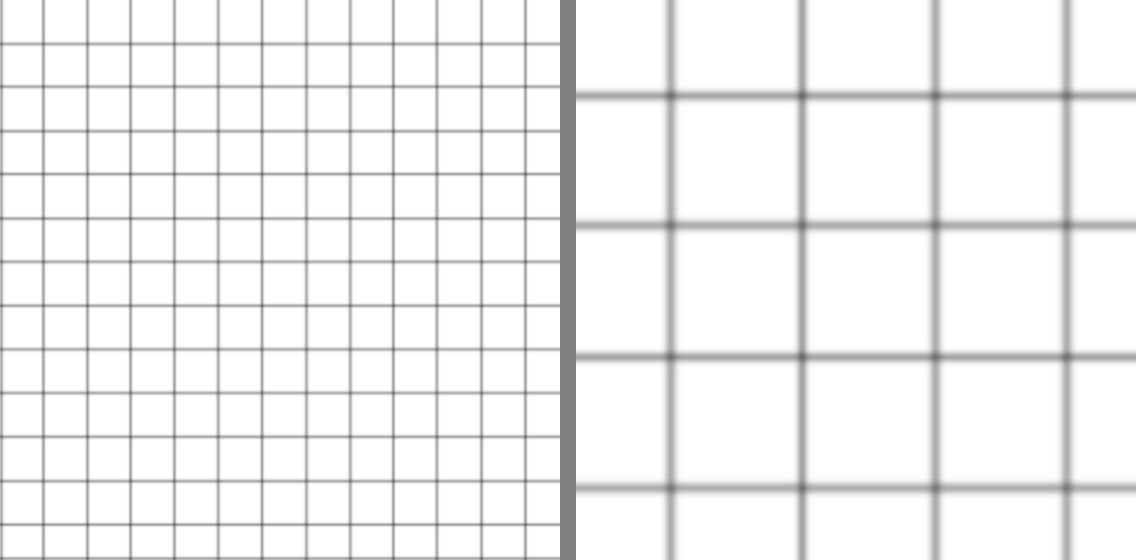
Left: the whole. Right: its middle third, enlarged.
A Shadertoy shader for this pattern:

```glsl
// Soft grey square grid on white, about 12.8 cells across and down.
// Each line has a Gaussian profile, with a hashed nudge and sharpness;
// one extra line runs along the left edge and one along the bottom.

float hash(float n) {
    return fract(sin(n * 12.9898) * 43758.5453);
}

// Darkness of a blurred line: total ink stays constant as sharpness varies
float softLine(float dist, float peak) {
    float sigma = max(0.00076 / peak, 0.5 / iResolution.y);
    float strength = 0.00076 / sigma;
    return strength * exp(-0.5 * dist * dist / (sigma * sigma));
}

// Evenly spaced lines along one axis, each slightly out of place
float ruledLines(float t, float seed) {
    float spacing = 0.0782;
    float index = clamp(floor(t / spacing + 0.5), 1.0, 12.0);
    float nudge = 0.0024 * (hash(index + seed) - 0.5) - 0.0008;
    float peak = mix(0.31, 0.38, hash(index + seed + 40.0));
    return softLine(t - index * spacing - nudge, peak);
}

void mainImage(out vec4 fragColor, in vec2 fragCoord) {
    vec2 uv = fragCoord / iResolution.xy;

    // Columns are counted from the left, rows from the top
    float columns = ruledLines(uv.x, 3.0);
    float rows = ruledLines(1.0 - uv.y, 17.0);

    // Border lines just inside the left and bottom edges
    columns = max(columns, softLine(uv.x - 0.0026, 0.33));
    rows = max(rows, softLine(uv.y - 0.0026, 0.35));

    // Translucent ink darkens where lines cross
    float paper = (1.0 - columns) * (1.0 - rows);
    fragColor = vec4(vec3(paper), 1.0);
}
```
